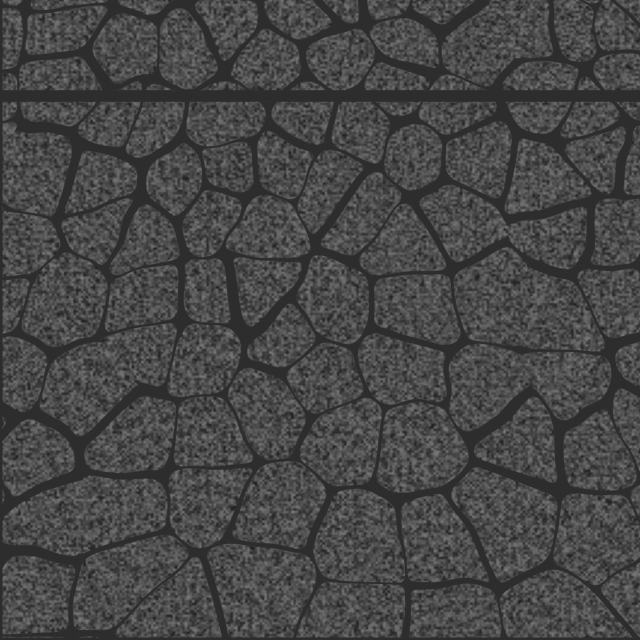
Give the GLSL for this texture, as a Shadertoy shader.

```glsl
#define GAP_COLOR vec3(0.178)
#define STONE_COLOR vec3(0.302)
#define GRAIN_CONTRAST 0.38
#define GRAIN_SCALE 265.0
#define BOTTOM_DENSITY 7.2
#define DENSITY_GROWTH 4.0
#define THIN_GAP 0.0017
#define WIDE_GAP 0.0085
#define EDGE_TILT 0.07
#define CORNER_ROUNDING 0.014
#define MERGE_CHANCE 0.2
#define BAND vec2(0.850, 0.0092)

float hash(vec2 p) {
    return fract(sin(dot(p, vec2(127.1, 311.7))) * 43758.5453);
}

float noise(vec2 p) {
    vec2 i = floor(p), f = fract(p);
    f = f * f * (3.0 - 2.0 * f);
    vec2 e = vec2(0.0, 1.0);
    return mix(mix(hash(i), hash(i + e.yx), f.x),
               mix(hash(i + e.xy), hash(i + e.yy), f.x), f.y);
}

float smoothMin(float a, float b, float k) {
    float h = max(k - abs(a - b), 0.0) / k;
    return min(a, b) - 0.25 * h * h * k;
}

vec2 stoneCenter(vec2 cell) {
    vec2 jitter = vec2(hash(cell + 3.7), hash(cell + 19.3));
    return cell + 0.5 + 0.82 * (jitter - 0.5);
}

// Some horizontal pairs of cells share one id and form a bent stone.
vec2 stoneId(vec2 cell) {
    float odd = mod(cell.x, 2.0);
    vec2 first = cell - vec2(odd, 0.0);
    return hash(first + 41.9) < MERGE_CHANCE ? first : cell;
}

// Signed distance to the stone outline in canvas units, positive inside.
float stoneDistance(vec2 uv) {
    float density = BOTTOM_DENSITY + DENSITY_GROWTH * uv.y;
    vec2 p = vec2((uv.x - 0.5) * density,
                  (BOTTOM_DENSITY + 0.5 * DENSITY_GROWTH * uv.y) * uv.y);
    p += 0.12 * vec2(noise(p * 2.3 + 7.0), noise(p * 2.3 + 31.0));

    // Nearest center
    vec2 base = floor(p), home = base, toHome = vec2(9.0);
    for (int y = -1; y <= 1; y++)
    for (int x = -1; x <= 1; x++) {
        vec2 cell = base + vec2(x, y);
        vec2 offset = stoneCenter(cell) - p;
        if (dot(offset, offset) < dot(toHome, toHome)) {
            toHome = offset;
            home = cell;
        }
    }

    // Borders to the neighbours, each with its own gap width and taper
    float d = 1.0;
    vec2 homeId = stoneId(home);
    for (int y = -2; y <= 2; y++)
    for (int x = -2; x <= 2; x++) {
        vec2 cell = home + vec2(x, y);
        if (stoneId(cell) == homeId) continue;
        vec2 toCell = stoneCenter(cell) - p;
        vec2 middle = 0.5 * (toHome + toCell);
        vec2 normal = normalize(toCell - toHome);
        float along = dot(middle, vec2(-normal.y, normal.x));
        float pick = hash(home + cell + 0.37);
        float tilt = EDGE_TILT * (hash(home * 1.7 + cell) - 0.5);
        float gap = mix(THIN_GAP, WIDE_GAP, pick * pick);
        gap = max(gap + tilt * along / density, THIN_GAP);
        d = smoothMin(d, dot(middle, normal) / density - gap, CORNER_ROUNDING);
    }
    return d;
}

void mainImage(out vec4 fragColor, in vec2 fragCoord) {
    vec2 uv = fragCoord / iResolution.xy;
    float blur = 0.8 / iResolution.y;

    // Stones cut by the straight band and the thin left and bottom rims
    float d = stoneDistance(uv);
    d = min(d, abs(uv.y - BAND.x) - BAND.y);
    d = min(d, min(uv.x, uv.y) - 0.004);
    float stone = smoothstep(-blur, blur, d);

    // Two layers of fine grain
    vec2 turned = mat2(0.8, 0.6, -0.6, 0.8) * uv;
    float grain = mix(noise(uv * GRAIN_SCALE),
                      noise(turned * GRAIN_SCALE * 0.72 + 53.0), 0.4);
    vec3 stoneColor = STONE_COLOR + GRAIN_CONTRAST * (grain - 0.5);

    fragColor = vec4(mix(GAP_COLOR, stoneColor, stone), 1.0);
}
```
